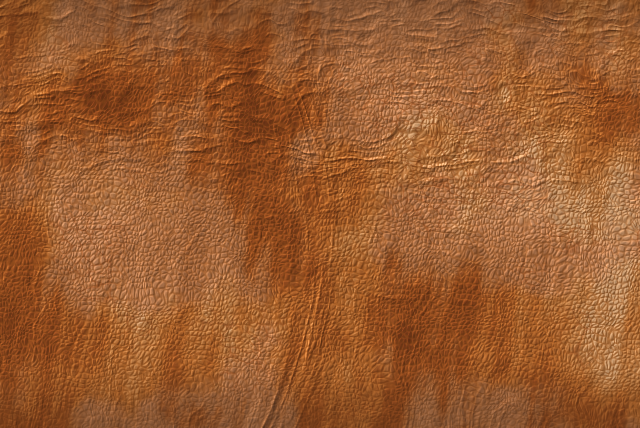
Give the GLSL for this texture, as a Shadertoy shader.

```glsl
// Worn tan leather: rubbed stains, crumpled wrinkles on top, an upright fold in
// the middle with creases fanning from it, fine pebbled grain and fibres.
// Warped noise makes the folds, cells the grain; a height difference lights both.
const vec3 DEEP   = vec3(0.40, 0.19, 0.08);
const vec3 BROWN  = vec3(0.52, 0.265, 0.11);
const vec3 ORANGE = vec3(0.61, 0.355, 0.16);
const vec3 TAN    = vec3(0.66, 0.44, 0.25);
const vec3 PALE   = vec3(0.71, 0.55, 0.40);
const vec3 DULL   = vec3(0.57, 0.38, 0.26);
const vec3 DYE    = vec3(0.59, 0.32, 0.11);

float hash(vec2 p) { return fract(sin(dot(p, vec2(127.1, 311.7))) * 43758.5453); }

float noise(vec2 p) {
    vec2 i = floor(p), f = fract(p), e = vec2(0.0, 1.0);
    f = f * f * (3.0 - 2.0 * f);
    return mix(mix(hash(i), hash(i + e.yx), f.x),
               mix(hash(i + e.xy), hash(i + e.yy), f.x), f.y);
}
float fbm(vec2 p) {
    float sum = 0.0, amp = 0.53;
    for (int i = 0; i < 4; i++) {
        sum += amp * noise(p);
        p = mat2(1.6, 1.2, -1.2, 1.6) * p + 3.7;
        amp *= 0.5;
    }
    return sum;
}
// Sharp crests where noise crosses its middle value
float ridge(vec2 p) {
    float a = 1.0 - abs(2.0 * noise(p) - 1.0);
    float b = 1.0 - abs(2.0 * noise(p * 2.1 + 9.3) - 1.0);
    return 0.6 * a * a + 0.4 * b * b;
}
// Gap between the two nearest cell centres: zero on the cell borders
float cellGap(vec2 p) {
    vec2 cell = floor(p), f = fract(p);
    float near = 9.0, next = 9.0;
    for (int k = 0; k < 9; k++) {
        vec2 o = vec2(k % 3 - 1, k / 3 - 1);
        vec2 jitter = vec2(hash(cell + o), hash(cell + o + 41.3));
        float d = length(o + 0.1 + 0.8 * jitter - f);
        next = min(next, max(near, d));
        near = min(near, d);
    }
    return next - near;
}
// Soft elliptical stain
float spot(vec2 p, vec2 centre, vec2 radius) {
    vec2 d = (p - centre) / radius;
    return exp(-dot(d, d));
}
vec2 warp(vec2 p, float scale, float amount) {
    return p + amount * (vec2(fbm(p * scale), fbm(p * scale + 17.0)) - 0.5);
}
float pebble(vec2 p) {
    vec2 q = warp(p, 14.0, 0.04);
    q.x -= 0.3 * q.y;
    return smoothstep(0.0, 0.55, cellGap(q * vec2(98.0, 80.0)));
}
// Height of wrinkles, the bowed upright fold, its fan of creases and the fibres
float folds(vec2 p) {
    vec2 q = warp(p, 6.0, 0.13);
    float top = smoothstep(0.48, 0.74, q.y + 0.08 * q.x);
    float bow = p.x - 0.74 + 0.55 * (p.y - 0.45) * (p.y - 0.45) + 0.12 * (q.x - p.x);
    float middle = exp(-bow * bow / 0.004) * smoothstep(0.9, 0.7, p.y);
    float fan = spot(p, vec2(0.96, 0.44), vec2(0.24, 0.2));
    float lean = q.x - 0.22 * q.y;
    float h = ridge(q * vec2(13.0, 33.0)) * (0.08 + 0.6 * top);
    h += ridge(vec2(bow * 34.0, p.y * 3.0)) * 0.85 * middle;
    h += ridge(vec2(q.x - 0.6 * q.y, q.y + 0.6 * q.x) * vec2(8.0, 25.0)) * 0.5 * fan;
    return h + ridge(vec2(lean * 52.0, q.y * 11.0)) * 0.24 * (1.0 - 0.5 * top);
}
float surface(vec2 p, float grainDepth) { return folds(p) + grainDepth * pebble(p); }

// Broad light and dark areas, 0 dark to 1 pale
float stainTone(vec2 p) {
    vec2 q = warp(p, 4.0, 0.22);
    float rubbed = 0.24 * spot(q, vec2(0.27, 0.47), vec2(0.24, 0.17))
                 + 0.42 * spot(q, vec2(0.95, 0.74), vec2(0.17, 0.12))
                 + 0.38 * spot(q, vec2(1.20, 0.54), vec2(0.26, 0.12))
                 + 0.48 * spot(q, vec2(1.44, 0.38), vec2(0.18, 0.22));
    float dyed = 0.30 * spot(q, vec2(0.22, 0.74), vec2(0.42, 0.11))
               + 0.34 * spot(q, vec2(1.42, 0.71), vec2(0.26, 0.11))
               + 0.30 * spot(q, vec2(0.64, 0.62), vec2(0.10, 0.24))
               + 0.26 * spot(q, vec2(0.06, 0.30), vec2(0.18, 0.13))
               + 0.24 * spot(q, vec2(0.95, 0.22), vec2(0.24, 0.18));
    float mottle = 0.62 * (fbm(q * 7.0) - 0.5);
    float streaks = 0.42 * (fbm(vec2(p.x - 0.15 * p.y, p.y) * vec2(34.0, 5.0)) - 0.5);
    return 0.55 + rubbed - dyed + mottle + streaks;
}
vec3 leatherColour(float tone) {
    vec3 c = mix(DEEP, BROWN, smoothstep(0.06, 0.36, tone));
    c = mix(c, ORANGE, smoothstep(0.34, 0.56, tone));
    c = mix(c, TAN, smoothstep(0.56, 0.78, tone));
    return mix(c, PALE, smoothstep(0.78, 1.02, tone));
}
void mainImage(out vec4 fragColor, in vec2 fragCoord) {
    vec2 p = fragCoord / iResolution.y;
    float focus = 1.0 - 0.6 * smoothstep(0.28, 0.52, abs(p.y - 0.48));
    // Light falls from the upper left
    float depth = 0.17 * focus;
    vec2 toLight = vec2(-0.0028, 0.0028);
    float light = clamp(surface(p, depth) - surface(p + toLight, depth), -0.4, 0.4);
    // Stains, with greyer leather where the dye has worn off
    float tone = stainTone(p);
    vec3 colour = leatherColour(tone + 0.65 * light);
    float worn = smoothstep(0.42, 0.6, fbm(p * 5.0 + 31.0)) * smoothstep(0.28, 0.55, tone);
    colour = mix(colour, DULL * (0.78 + 0.42 * tone + 0.4 * light), 0.75 * worn);
    // Dye gathers between the pebbles and in wider cracks
    float crack = 1.0 - smoothstep(0.0, 0.16, cellGap(warp(p, 12.0, 0.09) * vec2(24.0, 30.0)));
    crack *= smoothstep(0.45, 0.75, tone) * smoothstep(0.35, 0.6, noise(p * 9.0));
    colour = mix(colour, DYE, 0.4 * focus * (1.0 - pebble(p)));
    colour = mix(colour, BROWN, 0.5 * crack);
    // Shading, fine speckle and darker rims
    colour *= 1.0 + 0.9 * light;
    colour *= 0.95 + 0.16 * noise(vec2(p.x - 0.2 * p.y, p.y) * vec2(190.0, 120.0));
    colour *= 1.02 - 0.16 * smoothstep(0.32, 0.52, abs(p.y - 0.5));
    fragColor = vec4(clamp(colour, 0.0, 1.0), 1.0);
}
```
